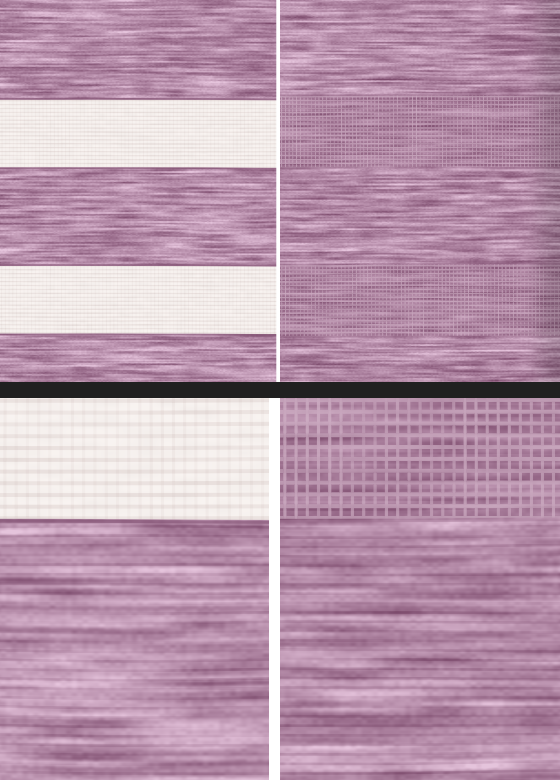
Top, the full canvas; bottom, a detail of the centre.
A WebGL 2 fragment shader for this texture:

```glsl
#version 300 es
precision highp float;
// Two panels of streaked mauve blind fabric with sheer bands: open on the left, layered on the right.

#define LEFT_BANDS vec3(0.2147, 0.4351, 0.0888)   // first centre, pitch, half height
#define RIGHT_BANDS vec3(0.2137, 0.4418, 0.0935)
#define GAP vec2(0.4935, 0.5)                      // white strip between the panels
#define MESH_COUNT vec2(150.0, 97.0)               // sheer threads across and up
#define YARN_COUNT 122.0
#define STREAK_CONTRAST 0.85
#define DARK_YARN vec3(0.52, 0.33, 0.46)
#define LIGHT_YARN vec3(0.85, 0.71, 0.81)
#define SHEER vec3(0.965, 0.945, 0.935)
#define SHEER_THREAD vec3(0.90, 0.86, 0.85)
#define MESH_THREAD vec3(0.82, 0.70, 0.78)

uniform vec2 u_resolution;
out vec4 fragColor;

// Integer hash of a lattice cell, 0 to 1
float hash(vec2 cell) {
  uvec2 q = uvec2(ivec2(cell)) * uvec2(1597334673u, 3812015801u);
  uint n = (q.x ^ q.y) * 1597334673u;
  n = (n ^ (n >> 15)) * 2246822519u;
  return float((n ^ (n >> 13)) >> 8) / 16777216.0;
}

float noise(vec2 p) {
  vec2 i = floor(p), f = fract(p);
  f = f * f * (3.0 - 2.0 * f);
  return mix(mix(hash(i), hash(i + vec2(1, 0)), f.x),
             mix(hash(i + vec2(0, 1)), hash(i + vec2(1, 1)), f.x), f.y);
}

// Noise centred on zero
float vary(vec2 p) { return noise(p) - 0.5; }

// Smooth-edged line once per unit of c
float thread(float c, float halfWidth) {
  float soft = 0.6 * fwidth(c);
  float d = abs(fract(c) - 0.5);
  return 1.0 - smoothstep(halfWidth - soft, halfWidth + soft, d);
}

// Signed distance to the nearer of two sheer bands, negative inside
float bandDistance(float y, vec3 bands) {
  float index = clamp(round((y - bands.x) / bands.y), 0.0, 1.0);
  return abs(y - bands.x - index * bands.y) - bands.z;
}

// Lightness of the slubbed yarn: long streaks, short flecks, fine grain
float yarnTone(vec2 p, float seed) {
  vec2 q = p + vec2(seed, 0.0);
  q.y += 0.004 * vary(vec2(q.x * 5.0, p.y * 9.0));
  float streaks = 0.80 * vary(q * vec2(9.0, 215.0))
                + 0.50 * vary(q * vec2(24.0, 130.0) + 37.0)
                + 0.32 * vary(q * vec2(4.0, 46.0) + 91.0)
                + 0.22 * vary(q * vec2(210.0, 330.0) + 13.0);
  float groove = thread(q.y * YARN_COUNT, 0.14) * noise(q * vec2(7.0, YARN_COUNT) + 5.0);
  return 0.60 + STREAK_CONTRAST * streaks - 0.28 * groove;
}

void main() {
  vec2 uv = gl_FragCoord.xy / u_resolution;
  vec2 p = vec2(uv.x * 512.0 / 350.0, uv.y);
  float pixel = 1.0 / u_resolution.y;
  bool right = uv.x > 0.5 * (GAP.x + GAP.y);

  // Woven cloth
  float tone = yarnTone(p, right ? 3.0 : 0.0);
  vec3 cloth = mix(DARK_YARN, LIGHT_YARN, clamp(tone, -0.1, 1.15));

  // Open mesh threads, uneven in strength
  vec2 sag = 0.0015 * vec2(vary(p * vec2(8.0, 5.0)), vary(p * vec2(5.0, 8.0) + 20.0));
  vec2 grid = (uv + sag) * MESH_COUNT;
  float across = thread(grid.y, 0.17) * (0.5 + 0.5 * noise(grid * vec2(0.15, 1.0)));
  float upright = thread(grid.x, 0.14) * (0.45 + 0.55 * noise(grid * vec2(0.6, 0.08) + 50.0));

  // Sheer bands: bare on the left, cloth seen behind them on the right
  vec3 bare = mix(SHEER, SHEER_THREAD, clamp(0.9 * across + 0.4 * upright, 0.0, 1.0));
  bare += 0.02 * vary(p * vec2(60.0, 160.0));
  vec3 behind = mix(DARK_YARN, LIGHT_YARN, clamp(0.34 + 0.65 * (tone - 0.55), 0.0, 1.0));
  behind = mix(behind, MESH_THREAD, 0.75 * max(across, upright));

  float d = bandDistance(p.y + 0.002 * vary(vec2(p.x * 4.0, 2.0)),
                         right ? RIGHT_BANDS : LEFT_BANDS);
  float inside = 1.0 - smoothstep(-0.7 * pixel, 0.7 * pixel, d);
  vec3 color = mix(cloth, right ? behind : bare, inside);

  // Dark selvedge yarn along each band
  float selvedge = 1.0 - smoothstep(0.0008, 0.0008 + 1.2 * pixel, abs(d - 0.002));
  color = mix(color, DARK_YARN, selvedge * (right ? 0.3 : 0.65));

  // Shade toward the right edge, then the white gap
  color *= 1.0 - 0.16 * smoothstep(0.93, 1.0, uv.x);
  float halfPixel = 0.5 / u_resolution.x;
  float gap = smoothstep(GAP.x - halfPixel, GAP.x + halfPixel, uv.x)
            * (1.0 - smoothstep(GAP.y - halfPixel, GAP.y + halfPixel, uv.x));
  fragColor = vec4(mix(color, vec3(1.0), gap), 1.0);
}
```
